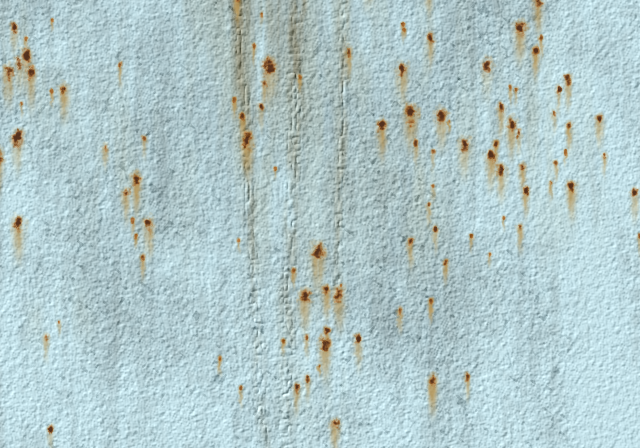
This texture is drawn by a WebGL 2 fragment shader. Its source:

```glsl
#version 300 es
precision highp float;
// Weathered pale blue paint with grainy relief, vertical drips and scattered rust spots.
uniform vec2 u_resolution;
out vec4 fragColor;

// Colours
const vec3 PAINT_CLEAN = vec3(0.765, 0.882, 0.912);
const vec3 PAINT_DULL  = vec3(0.620, 0.705, 0.722);
const vec3 WARM_GREY   = vec3(0.680, 0.705, 0.620);
const vec3 DIRT        = vec3(0.550, 0.540, 0.450);
const vec3 OCHRE       = vec3(0.720, 0.590, 0.340);
const vec3 RUST        = vec3(0.660, 0.400, 0.160);
const vec3 RUST_CORE   = vec3(0.270, 0.150, 0.100);
// Sizes, in canvas heights
const float GRAIN_FREQ   = 125.0;
const float RELIEF_STEP  = 0.0013;
const float RELIEF_GAIN  = 0.23;
const float SPOT_CELL    = 0.05;
const float SPOT_MIN     = 0.0045;
const float SPOT_MAX     = 0.0165;
const float TRAIL_MAX    = 0.125;
const float SPARSE_SPOTS = 0.035;
const float DENSE_SPOTS  = 0.72;
const mat2 TURN = mat2(0.8, 0.6, -0.6, 0.8);
// Rust clusters: centre xy, radii zw
const vec4 CLUSTERS[7] = vec4[](
    vec4(1.19, 0.65, 0.14, 0.19), vec4(0.27, 0.61, 0.06, 0.14), vec4(0.05, 0.85, 0.08, 0.17),
    vec4(0.58, 0.78, 0.05, 0.25), vec4(0.71, 0.25, 0.08, 0.16), vec4(0.95, 0.70, 0.06, 0.28),
    vec4(0.14, 0.29, 0.07, 0.06));
// Paint ridges: x at bottom, x at top, half width, lower end
const vec4 RIDGES[3] = vec4[](vec4(0.590, 0.535, 0.015, -0.2),
    vec4(0.635, 0.665, 0.018, -0.1), vec4(0.748, 0.765, 0.012, 0.29));

vec2 hash2(vec2 cell) {
    const uint MUL = 1664525u;
    uvec2 q = uvec2(ivec2(cell) + 4096) * MUL + 1013904223u;
    q.x += q.y * MUL;
    q.y += q.x * MUL;
    q ^= q >> 16u;
    q.x += q.y * MUL;
    q.y += q.x * MUL;
    q ^= q >> 16u;
    return vec2(q & 0xffffu) / 65535.0;
}
float noise(vec2 p) {
    vec2 i = floor(p), f = fract(p);
    f = f * f * (3.0 - 2.0 * f);
    float low  = mix(hash2(i).x, hash2(i + vec2(1, 0)).x, f.x);
    float high = mix(hash2(i + vec2(0, 1)).x, hash2(i + vec2(1, 1)).x, f.x);
    return mix(low, high, f.y);
}
float fbm(vec2 p) {
    return 0.55 * noise(p) + 0.3 * noise(p * 2.1 + 17.0) + 0.15 * noise(p * 4.3 + 41.0);
}
float bell(float x) { return exp(-x * x); }

float ridgeMask(vec2 p) {
    float mask = 0.0;
    for (int i = 0; i < RIDGES.length(); i++) {
        vec4 ridge = RIDGES[i];
        float wobble = 0.014 * (noise(vec2(p.y * 12.0, float(i) * 7.0)) - 0.5);
        float d = (p.x - mix(ridge.x, ridge.y, p.y) - wobble) / ridge.z;
        mask = max(mask, bell(d) * smoothstep(ridge.w, ridge.w + 0.03, p.y));
    }
    return mask;
}
// Grainy paint surface, with wrinkled worms along the ridges
float surfaceHeight(vec2 p, float ridge) {
    vec2 g = TURN * p * GRAIN_FREQ;
    float worms = abs(noise(p * vec2(105.0, 70.0) + 31.0) - 0.5) * 2.0;
    return noise(g) + 0.65 * noise(TURN * g * 1.9 + 9.0) + 1.7 * ridge * worms;
}
float spotDensity(vec2 p) {
    float density = SPARSE_SPOTS;
    for (int i = 0; i < CLUSTERS.length(); i++)
        density += DENSE_SPOTS * bell(length((p - CLUSTERS[i].xy) / CLUSTERS[i].zw));
    return density;
}
// Returns trail, rust body and dark core amounts
vec3 rustSpots(vec2 p) {
    vec3 rust = vec3(0.0);
    float ragged = fbm(p * 95.0) - 0.5;
    vec2 home = floor(p / SPOT_CELL);
    for (int j = -1; j <= 3; j++)
    for (int i = -1; i <= 1; i++) {
        vec2 cell = home + vec2(i, j);
        vec2 centre = (cell + hash2(cell)) * SPOT_CELL;
        vec2 pick = hash2(cell + 177.0);
        if (pick.x > spotDensity(centre)) continue;
        float size = mix(SPOT_MIN, SPOT_MAX, pick.y * pick.y);
        vec2 d = p - centre;
        float r = length(d * vec2(1.15, d.y < 0.0 ? 0.6 : 1.0)) / size + ragged * 1.5;
        float t = -d.y / mix(0.03, TRAIL_MAX, pick.y);
        float across = (d.x + ragged * 0.009) / (size * mix(0.95, 0.6, clamp(t, 0.0, 1.0)));
        float trail = smoothstep(-0.06, 0.06, t) * (1.0 - smoothstep(0.1, 1.0, t)) * bell(across);
        float halo = 0.8 * (1.0 - smoothstep(0.5, 1.9, r));
        float core = (1.0 - smoothstep(0.1, 0.75, r)) * smoothstep(0.004, 0.008, size);
        rust = max(rust, vec3(max(trail, halo), 1.0 - smoothstep(0.35, 1.1, r), core));
    }
    return rust;
}

void main() {
    vec2 p = gl_FragCoord.xy / u_resolution.y;
    float ridge = ridgeMask(p);
    // Dull grime, brushed downwards and heavier towards the top centre
    float streaks = fbm(vec2(p.x * 55.0, p.y * 3.5)) - 0.5;
    float patches = fbm(p * vec2(4.5, 3.0) + 5.0);
    float topCentre = bell((p.x - 0.66) / 0.3) * smoothstep(0.1, 1.0, p.y);
    float grime = 1.5 * (patches - 0.45) + 0.75 * streaks + 0.35 * topCentre
        + 0.25 * smoothstep(0.05, 0.6, p.y) + 0.6 * (fbm(p * 38.0) - 0.5);
    vec3 colour = mix(PAINT_CLEAN, PAINT_DULL, clamp(grime, 0.0, 1.0));
    // Warm tint around the rust, brown dirt on the ridges and down from the top
    float warm = smoothstep(0.35, 0.75, fbm(vec2(p.x * 26.0, p.y * 4.0) + 60.0));
    colour = mix(colour, WARM_GREY, warm * clamp(0.5 * spotDensity(p) + 0.35 * topCentre, 0.0, 0.6));
    float run = bell((p.x - 0.6) / 0.09) * smoothstep(0.6, 1.05, p.y) * (0.5 + 1.5 * streaks);
    float caught = ridge * mix(0.2, 0.7, p.y) * smoothstep(0.2, 0.75, fbm(p * vec2(60.0, 14.0)));
    colour = mix(colour, DIRT, clamp(caught + 0.7 * run, 0.0, 0.8));
    // Relief lit from the upper left, shadows deeper than highlights, and small pits
    vec2 toLight = vec2(-RELIEF_STEP, RELIEF_STEP);
    float slope = surfaceHeight(p - toLight, ridge) - surfaceHeight(p + toLight, ridge);
    colour += RELIEF_GAIN * slope * (slope > 0.0 ? 0.75 : 1.1) * mix(0.7, 1.3, patches);
    colour -= 0.13 * smoothstep(0.78, 0.95, noise(TURN * p * 95.0 + 70.0)) * smoothstep(0.3, 0.6, patches);
    // Rust: soft trail, orange body, dark core
    vec3 rust = rustSpots(p);
    colour = mix(colour, OCHRE, clamp(rust.x * (0.7 + streaks), 0.0, 0.85));
    colour = mix(colour, RUST + 0.15 * slope, 0.88 * rust.y);
    colour = mix(colour, RUST_CORE, 0.85 * rust.z);
    fragColor = vec4(clamp(colour, 0.0, 1.0), 1.0);
}
```
